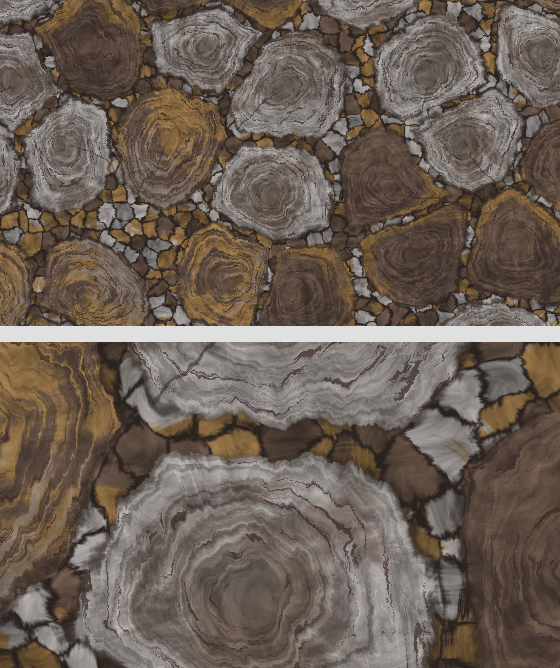
Top, the full canvas; bottom, a detail of the centre.
Give the GLSL for this texture, as a Shadertoy shader.

```glsl
// Polished petrified wood: ringed slabs of ash, brown and ochre set in angular rubble.
#define SLABS 3.1      // slabs per canvas height
#define RUBBLE 21.0    // rubble pieces per canvas height
#define GAP 0.045      // half width of the seams, in slab units
#define RADIUS 0.60    // largest slab radius, in slab units
#define ASH vec3(0.58, 0.56, 0.55)
#define HEART vec3(0.39, 0.35, 0.325)
#define BROWN vec3(0.36, 0.29, 0.245)
#define BARK vec3(0.25, 0.20, 0.18)
#define OCHRE vec3(0.53, 0.41, 0.25)
#define SOOT vec3(0.13, 0.105, 0.095)

struct Cell { vec2 offset; float border; vec2 id; };

vec2 hash2(vec2 p) {
    vec3 h = fract(p.xyx * vec3(0.1031, 0.1030, 0.0973));
    h += dot(h, h.yzx + 33.33);
    return fract((h.xx + h.yz) * h.zy);
}

// Layered, warped sines, roughly -1 to 1
float layers(vec2 p) {
    float sum = 0.0, amp = 0.6;
    for (int i = 0; i < 6; i++) {
        p = mat2(0.8, 0.6, -0.6, 0.8) * p;
        p += 1.1 * sin(p.yx * 0.7 + float(i) * 1.9);
        sum += amp * sin(p.x) * cos(p.y);
        p *= 1.85;
        amp *= 0.64;
    }
    return sum;
}

// Seed of a cell in a staggered grid
vec2 seed(vec2 cell, float jitter) {
    return cell + 0.5 + jitter * (hash2(cell + 40.0) - 0.5) + vec2(0.5 * mod(cell.y, 2.0), 0.0);
}

// Cellular noise with exact distance to the cell border
Cell cellular(vec2 p, float jitter) {
    vec2 base = floor(p), best = vec2(0.0), id = base;
    float nearest = 9.0, border = 9.0;
    for (int k = 0; k < 25; k++) {
        vec2 cell = base + vec2(k % 5 - 2, k / 5 - 2);
        vec2 r = seed(cell, jitter) - p;
        if (dot(r, r) < nearest) { nearest = dot(r, r); best = r; id = cell; }
    }
    for (int k = 0; k < 25; k++) {
        vec2 r = seed(id + vec2(k % 5 - 2, k / 5 - 2), jitter) - p;
        vec2 across = r - best;
        if (dot(across, across) > 1e-5)
            border = min(border, dot(0.5 * (best + r), normalize(across)));
    }
    return Cell(-best, border, hash2(id + 91.0));
}

float smoothMin(float a, float b, float k) {
    float h = max(k - abs(a - b), 0.0) / k;
    return min(a, b) - h * h * k * 0.25;
}

// Angular chips between the slabs
vec3 rubbleColor(vec2 uv, float mottle, float grain) {
    vec2 warp = vec2(layers(uv * 30.0), layers(uv * 30.0 + 17.0));
    Cell chip = cellular(uv * RUBBLE + 0.25 * warp, 0.9);
    float kind = chip.id.x + 0.35 * mottle;
    vec3 col = mix(BROWN, OCHRE, smoothstep(0.30, 0.40, kind));
    col = mix(col, ASH, smoothstep(0.60, 0.68, kind));
    col *= 0.72 + 0.36 * chip.id.y + 0.22 * grain;
    float seam = smoothstep(0.0, 0.13, chip.border + 0.04 * grain);
    return mix(SOOT * 1.25, col, seam);
}

// Growth rings, stains, flecks and cracks; t runs from 0 at the heart to 1 at the rim
vec3 slabColor(Cell slab, float t, float mottle, float grain, vec2 uv) {
    vec2 dir = normalize(slab.offset + 1e-4);
    vec2 shift = slab.id * 60.0;
    float turn = slab.id.y * 6.2832;
    float lean = dot(slab.offset, vec2(cos(turn), sin(turn)));
    float ringed = smoothstep(0.05, 0.35, t);
    float wavy = t + 0.05 * mottle;
    float rings = layers(dir * 1.6 + wavy * vec2(38.0, 24.0) + shift) * ringed;
    float flecks = layers(dir * 4.0 + wavy * vec2(30.0, -26.0) + shift.yx);

    float age = t + 0.7 * lean + 0.4 * mottle + 0.25 * rings;
    vec3 ash = mix(HEART, ASH * 0.96, smoothstep(0.15, 0.95, age));
    ash = mix(ash, BROWN, 0.5 * smoothstep(0.25, 0.7, layers(uv * 11.0 + 5.0)));
    vec3 brown = mix(BROWN, BARK * 1.1, smoothstep(-0.4, 0.6, mottle - 0.5 * rings));
    brown = mix(brown, OCHRE * 0.9, smoothstep(0.8, 1.1, t + 0.6 * lean + 0.3 * mottle));
    vec3 ochre = mix(BROWN, OCHRE, smoothstep(-0.35, 0.3, mottle + 0.6 * rings));
    ochre = mix(ochre, HEART * 1.15, smoothstep(0.1, 0.5, lean + 0.5 * rings));

    vec3 col = slab.id.x < 0.58 ? ash : slab.id.x < 0.84 ? brown : ochre;
    float pale = slab.id.x < 0.58 ? 1.0 : 0.45;
    col *= 1.0 + (0.12 + 0.10 * pale) * rings + 0.17 * grain;

    // Pale veins and dark tangential flecks
    float vein = smoothstep(0.07, 0.0, abs(layers(uv * 26.0 + 9.0)));
    col += 0.07 * pale * vein * smoothstep(0.2, 0.8, t);
    float fleck = smoothstep(0.5, 0.72, flecks + 0.2 * mottle) * ringed;
    col = mix(col, vec3(0.23, 0.165, 0.15), 0.7 * fleck);

    // One wandering crack through the heart
    float crack = abs(dot(slab.offset, vec2(-sin(turn), cos(turn))) + 0.025 * mottle);
    crack = smoothstep(0.011, 0.002, crack) * smoothstep(-0.1, 0.15, lean);
    return mix(col, SOOT * 1.4, 0.55 * crack * step(0.35, slab.id.y));
}

void mainImage(out vec4 fragColor, in vec2 fragCoord) {
    vec2 uv = fragCoord / iResolution.y;
    float pixel = SLABS / iResolution.y;
    float mottle = layers(uv * 14.0);
    float grain = layers(uv * 85.0 + 3.0);

    // Slab outline: rounded cells with ragged edges
    vec2 warp = vec2(layers(uv * 9.0 + 21.0), layers(uv * 9.0 + 33.0));
    Cell slab = cellular(uv * SLABS + 0.06 * warp + 7.0, 0.62);
    float radius = length(slab.offset);
    float edge = smoothMin(slab.border - GAP, RADIUS - radius, 0.14);
    edge += 0.018 * layers(uv * 45.0) + 0.015 * mottle;
    float t = radius / (radius + max(edge, 0.0) + 1e-3);

    vec3 col = mix(rubbleColor(uv, mottle, grain),
                   slabColor(slab, t, mottle, grain, uv),
                   smoothstep(-pixel, pixel, edge));

    // Dark crust along the outline, broken by the grain
    float crust = smoothstep(0.030, 0.0, abs(edge) + 0.012 * grain);
    col = mix(col, SOOT * 1.3, crust * (0.6 + 0.3 * mottle));
    fragColor = vec4(clamp(col, 0.0, 1.0), 1.0);
}
```
